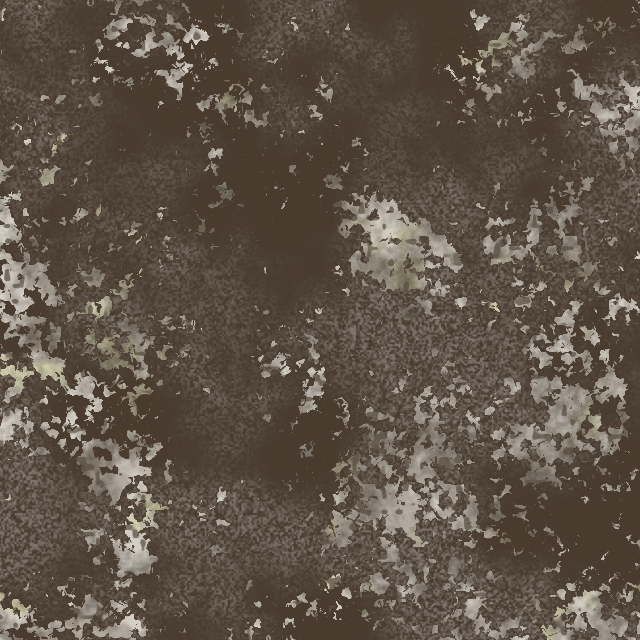
Give the GLSL for this texture, as a WebGL 1 fragment shader.

```glsl
precision highp float;
// Dark brown stone with grey dust and scattered pale lichen flakes.
uniform vec2 u_resolution;

float hash(vec2 p) {
  vec3 q = fract(p.xyx * 0.1031);
  q += dot(q, q.yzx + 33.33);
  return fract((q.x + q.y) * q.z);
}

float noise(vec2 p) {
  vec2 cell = floor(p), f = fract(p);
  f = f * f * (3.0 - 2.0 * f);
  return mix(mix(hash(cell), hash(cell + vec2(1.0, 0.0)), f.x),
             mix(hash(cell + vec2(0.0, 1.0)), hash(cell + 1.0), f.x), f.y);
}

// Rotated octaves, centred on zero.
float fbm(vec2 p) {
  float sum = 0.0, amplitude = 0.53;
  for (int i = 0; i < 4; i++) {
    sum += amplitude * (noise(p) - 0.5);
    p = mat2(1.6, 1.2, -1.2, 1.6) * p + 17.3;
    amplitude *= 0.5;
  }
  return sum;
}

void main() {
  vec2 uv = gl_FragCoord.xy / u_resolution.y;

  // Broad patches decide where the small ragged flakes gather.
  float patches = fbm(uv * 7.0 + 3.7);
  vec2 ragged = vec2(noise(uv * 150.0), noise(uv * 150.0 + 71.0)) - 0.5;
  float grain = fbm(uv * 72.0 + ragged * 0.7 + 40.0);
  float growth = patches * 1.05 + grain;
  float flakes = smoothstep(0.155, 0.205, growth);

  // Fine dust gathers in soft clouds and thins out around the flakes.
  float clouds = smoothstep(-0.16, 0.19, fbm(uv * 6.0 + 91.0));
  float speckle = 0.65 * noise(uv * 330.0) + 0.35 * noise(uv * 210.0 + 9.0);
  speckle = smoothstep(0.15, 0.9, speckle);
  float dust = clouds * speckle * (1.0 - 0.5 * smoothstep(-0.02, 0.16, growth));
  vec3 color = mix(vec3(0.285, 0.235, 0.185), vec3(0.50, 0.465, 0.435), dust);

  // Isolated pale crumbs.
  float crumbs = smoothstep(0.87, 0.97, noise(uv * 190.0 + 25.0));
  crumbs *= smoothstep(-0.15, 0.15, patches);
  color = mix(color, vec3(0.56, 0.53, 0.48), crumbs * 0.6);

  // Flakes vary from worn grey to chalky white, with a faint green cast.
  float tone = 0.45 + 1.7 * fbm(uv * 19.0 + 55.0) + 0.9 * fbm(uv * 110.0 + 8.0);
  tone = clamp(tone + 0.8 * patches, 0.0, 1.0);
  vec3 lichen = mix(vec3(0.47, 0.44, 0.40), vec3(0.83, 0.81, 0.77), tone);
  float green = smoothstep(0.08, 0.25, fbm(uv * 14.0 + 130.0));
  lichen *= mix(vec3(1.0), vec3(0.98, 0.99, 0.88), green);
  float cover = 0.72 + 0.28 * smoothstep(-0.12, 0.05, fbm(uv * 12.0 + 200.0));
  color = mix(color, lichen, flakes * cover);

  // Small shaded pits inside the dense growth.
  float pits = smoothstep(0.73, 0.85, noise(uv * 85.0 + 160.0));
  color = mix(color, vec3(0.33, 0.29, 0.24), pits * flakes * 0.7);

  gl_FragColor = vec4(color, 1.0);
}
```
